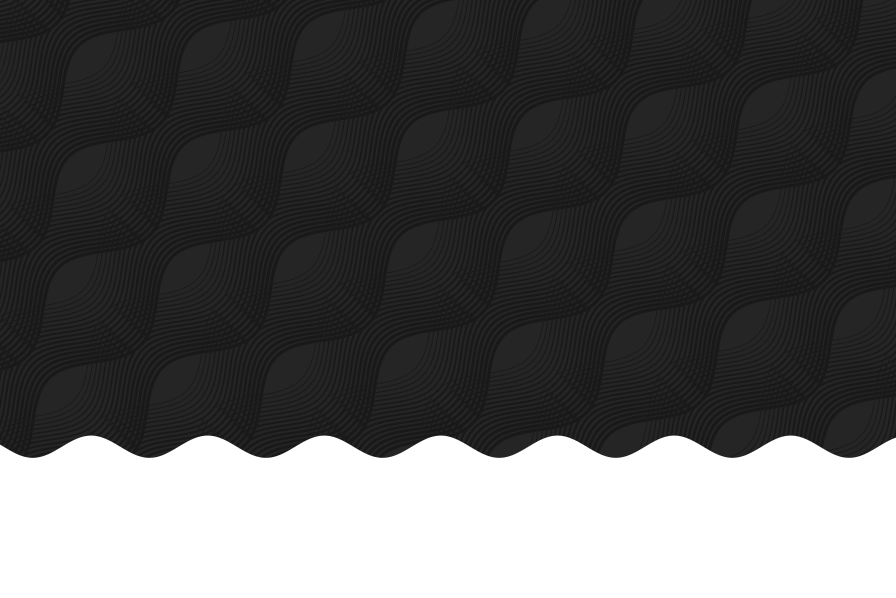
This pattern is drawn by a WebGL 2 fragment shader. Its source:

```glsl
#version 300 es
precision highp float;
// Dark fabric of overlapping stair-like line waves above a white scalloped border.

uniform vec2 u_resolution;
out vec4 fragColor;

const float PI = 3.14159265;

// Pixel coverage of a stroke at a signed distance from its centre line.
float strokeCoverage(float dist, float halfWidth, float pixel) {
    return clamp((halfWidth - dist) / pixel + 0.5, 0.0, 1.0)
         - clamp((-halfWidth - dist) / pixel + 0.5, 0.0, 1.0);
}

// One bundle of parallel waves, its strokes growing from thin to thick.
float waveBundle(vec2 q, float row, float pixel) {
    const float amplitude = 0.284;
    const float lensHalf = 0.232;
    const float lastLine = 15.0;
    float spacing = (1.0 + 2.0 * (amplitude - lensHalf)) / lastLine;

    float angle = PI * (q.x - row);
    float across = q.y - row - amplitude * cos(angle) - lensHalf + amplitude;
    float line = clamp(round(across / spacing), 0.0, lastLine);

    // Convert the offset to a true distance perpendicular to the curve.
    float slope = amplitude * PI * sin(angle) * 0.83;
    float dist = abs(across - line * spacing) * 0.1207 / sqrt(1.0 + slope * slope);
    float halfWidth = mix(0.0007, 0.0028, line / lastLine);
    return strokeCoverage(dist, halfWidth, pixel);
}

void main() {
    float pixel = 1.0 / u_resolution.y;
    vec2 p = gl_FragCoord.xy * pixel;

    // Skewed lattice: x runs along the waves, y across them.
    mat2 lattice = mat2(0.1035, 0.1018, 0.0869, -0.0837);
    vec2 q = inverse(lattice) * (p - vec2(0.6895, 0.588));

    // Neighbouring bundles overlap and form the hatched crossings.
    float ink = 0.0;
    for (int k = -1; k <= 1; k++) {
        ink = max(ink, waveBundle(q, floor(q.y) + float(k), pixel));
    }
    vec3 color = mix(vec3(0.145), vec3(0.098), ink);

    // White scalloped border.
    float phase = 2.0 * PI * (p.x - 0.1523) / 0.195;
    float edge = 0.253 + 0.0186 * cos(phase);
    float edgeSlope = 0.0186 * 2.0 * PI / 0.195 * sin(phase);
    float edgeDist = (edge - p.y) / sqrt(1.0 + edgeSlope * edgeSlope);
    color = mix(color, vec3(1.0), clamp(edgeDist / pixel + 0.5, 0.0, 1.0));

    fragColor = vec4(color, 1.0);
}
```
